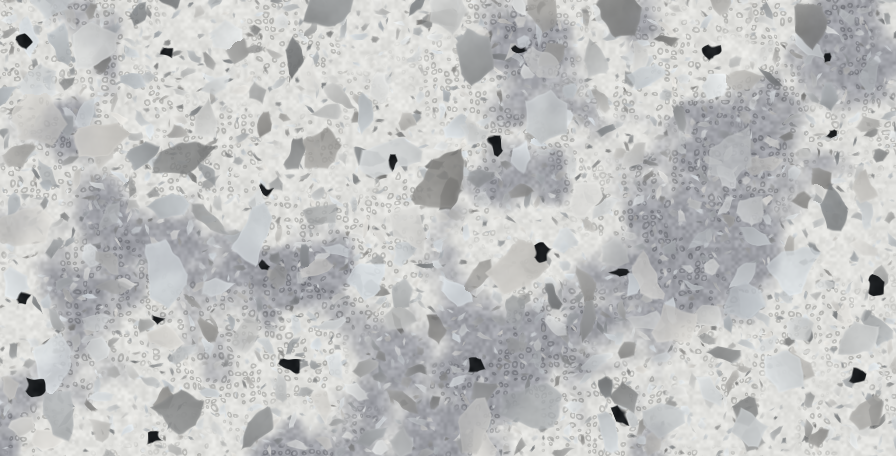
Give the GLSL for this texture, as a Shadertoy shader.

```glsl
// Pale quartz terrazzo: grey stone chips, smoky clouds, fine pores and black specks.

const vec3 MATRIX_COLOR = vec3(0.880, 0.880, 0.868);
const vec3 CLOUD_COLOR = vec3(0.600, 0.607, 0.635);
const vec3 SPECK_COLOR = vec3(0.07, 0.08, 0.09);
const vec3 COOL_TINT = vec3(0.970, 1.000, 1.022);
const vec3 WARM_TINT = vec3(1.010, 1.000, 0.978);
const float CHIP_LIGHT = 0.87;
const float CHIP_DARK = 0.45;
const float CLOUD_SCALE = 4.2;
const float PORE_CELL = 0.016;
const float PORE_DEPTH = 0.15;
const float GRAIN_DEPTH = 0.07;
const float EDGE_SOFTNESS = 0.0025;
const float EDGE_WARP = 0.009;
const int CHIP_SIDES = 6;
const float TAU = 6.28318;

float hash(vec2 p) {
    return fract(sin(dot(p, vec2(127.1, 311.7))) * 43758.5);
}

float noise(vec2 p) {
    vec2 i = floor(p), f = fract(p);
    f = f * f * (3.0 - 2.0 * f);
    return mix(mix(hash(i), hash(i + vec2(1, 0)), f.x),
               mix(hash(i + vec2(0, 1)), hash(i + vec2(1, 1)), f.x), f.y);
}

float fbm(vec2 p) {
    float sum = 0.0, amp = 0.5;
    for (int i = 0; i < 4; i++) {
        sum += amp * noise(p);
        p = p * 2.03 + 17.3;
        amp *= 0.5;
    }
    return sum / 0.9375;
}

// Distance to an irregular convex polygon made of randomly shifted sides.
float polygon(vec2 p, float radius, vec2 id) {
    float d = -radius;
    for (int i = 0; i < CHIP_SIDES; i++) {
        float k = float(i);
        float angle = TAU * (k + 0.8 * hash(id + k * 3.7)) / float(CHIP_SIDES);
        float reach = radius * mix(0.6, 1.1, hash(id + k * 5.3 + 1.9));
        d = max(d, dot(p, vec2(cos(angle), sin(angle))) - reach);
    }
    return d;
}

// Nearest scattered chip: x distance, y random value, z shading across the chip.
vec3 scatter(vec2 p, float cell, float radius, float chance, float stretch, float seed) {
    vec2 base = floor(p / cell);
    vec3 nearest = vec3(1.0, 0.0, 0.0);
    for (int y = -1; y <= 1; y++)
    for (int x = -1; x <= 1; x++) {
        vec2 cellId = base + vec2(x, y);
        vec2 id = cellId + seed * vec2(13.7, 7.9);
        if (hash(id + 0.37) > chance) continue;
        vec2 jitter = vec2(hash(id + 2.11), hash(id + 4.73)) - 0.5;
        vec2 q = p - (cellId + 0.5 + 0.75 * jitter) * cell;
        float turn = TAU * hash(id + 6.17);
        q = mat2(cos(turn), sin(turn), -sin(turn), cos(turn)) * q;
        float squash = sqrt(mix(1.0, stretch, hash(id + 8.39)));
        q *= vec2(1.0 / squash, squash);
        float size = radius * mix(0.6, 1.25, hash(id + 9.71));
        float d = polygon(q, size, id);
        if (d < nearest.x) nearest = vec3(d, hash(id + 11.3), q.x / size);
    }
    return nearest;
}

float coverage(float d) {
    float soft = max(EDGE_SOFTNESS, 0.8 / iResolution.y);
    return 1.0 - smoothstep(-soft, soft, d);
}

// Lays one chip size over the ground.
vec3 addChips(vec3 ground, vec2 p, float cell, float radius, float chance, float stretch, float seed) {
    vec3 chip = scatter(p, cell, radius, chance, stretch, seed);
    float pick = chip.y;
    float tone = mix(CHIP_LIGHT, CHIP_DARK, pow(pick, 1.7));
    tone += 0.045 * chip.z + 0.11 * (fbm(p * 16.0 + pick * 40.0) - 0.5);
    tone += 0.03 * smoothstep(-0.007, 0.0, chip.x);
    vec3 color = tone * mix(COOL_TINT, WARM_TINT, fract(pick * 17.3));
    float opacity = mix(0.7, 1.0, fract(pick * 29.7));
    return mix(ground, color, coverage(chip.x) * opacity);
}

// Small round pores with darker rims.
float pores(vec2 p) {
    vec2 id = floor(p / PORE_CELL);
    vec2 offset = 0.35 * (vec2(hash(id + 3.1), hash(id + 5.9)) - 0.5);
    float r = length(fract(p / PORE_CELL) - 0.5 - offset);
    float size = mix(0.12, 0.34, hash(id + 7.7));
    float rim = 1.0 - smoothstep(0.04, 0.2, abs(r - size));
    return rim * step(0.45, hash(id + 1.3));
}

void mainImage(out vec4 fragColor, in vec2 fragCoord) {
    vec2 p = fragCoord / iResolution.y;
    vec2 warp = vec2(noise(p * 45.0), noise(p * 45.0 + 31.7)) - 0.5;
    vec2 w = p + EDGE_WARP * warp;

    // Grainy matrix with smoky clouds and pores
    float cloud = smoothstep(0.57, 0.74, fbm(p * CLOUD_SCALE + 5.2));
    float grain = noise(p * 130.0) - 0.5 + 0.6 * (noise(p * 60.0 + 9.1) - 0.5);
    vec3 color = mix(MATRIX_COLOR, CLOUD_COLOR, cloud * 0.9);
    color += GRAIN_DEPTH * grain * (1.0 + cloud);
    color -= PORE_DEPTH * pores(w) * smoothstep(0.3, 0.65, noise(p * 11.0 + 3.3));

    // Chips from slivers up to large stones
    color = addChips(color, w, 0.024, 0.0058, 0.50, 3.0, 1.0);
    color = addChips(color, w, 0.045, 0.0125, 0.60, 3.0, 2.0);
    color = addChips(color, w, 0.085, 0.0260, 0.62, 2.4, 3.0);
    color = addChips(color, w, 0.155, 0.0480, 0.50, 1.9, 4.0);
    color = mix(color, CLOUD_COLOR, 0.25 * cloud);

    // Black specks
    vec3 speck = scatter(p + 2.0 * EDGE_WARP * warp, 0.25, 0.019, 0.5, 1.8, 5.0);
    color = mix(color, SPECK_COLOR + 0.06 * noise(p * 90.0), coverage(speck.x));

    fragColor = vec4(clamp(color, 0.0, 1.0), 1.0);
}
```
